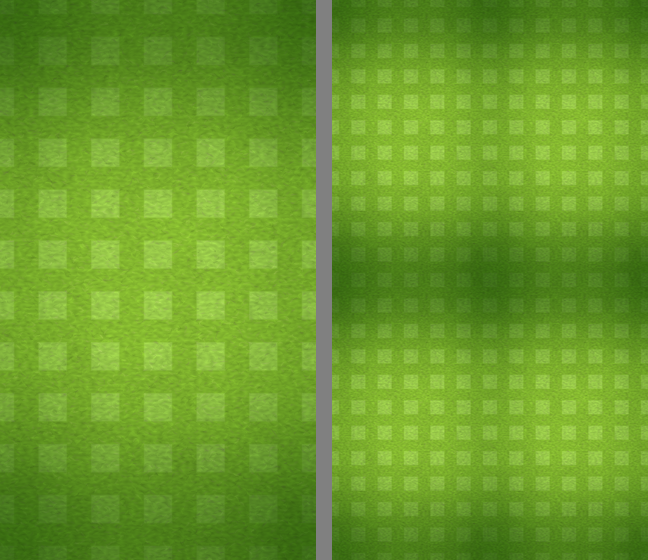
Left: one tile. Right: repeated 2 by 2.
Give the GLSL for this pattern, as a Shadertoy shader.

```glsl
// A lawn mown into pale square checks, lit from the middle and dim at the rim.
// Checks are a repeated box distance; turf is curved blades scattered in wrapping
// cells over wrapping gradient noise, so every edge continues its opposite one.

const float TAU = 6.2831853;
const vec2 CHECK_REPEATS = vec2(6.0, 11.0);
const float CHECK_HALF_SIDE = 0.0445;          // in canvas widths
const vec2 BLADE_CELLS = vec2(60.0, 132.0);
const vec3 SHADE_GREEN = vec3(0.22, 0.413, 0.068);
const vec3 SUN_GREEN = vec3(0.527, 0.72, 0.192);
const vec3 CHECK_GLOW = vec3(0.085, 0.075, 0.105);
const vec3 DRY_TINT = vec3(0.035, -0.03, 0.07);

vec3 hash3(vec2 cell, float seed) {
    uvec3 h = uvec3(ivec3(vec3(cell, seed))) * 1664525u + 1013904223u;
    for (int i = 0; i < 2; i++) {
        h.x += h.y * h.z;
        h.y += h.z * h.x;
        h.z += h.x * h.y;
        h ^= h >> 16u;
    }
    return vec3(h & 65535u) / 65535.0;
}

float cornerSlope(vec2 corner, vec2 offset, vec2 period, float seed) {
    float angle = TAU * hash3(mod(corner, period), seed).x;
    return dot(vec2(cos(angle), sin(angle)), offset);
}

// Gradient noise that wraps after a whole number of cells.
float gradientNoise(vec2 uv, vec2 period, float seed) {
    vec2 p = uv * period;
    vec2 i = floor(p), f = p - i;
    vec2 w = f * f * f * (f * (f * 6.0 - 15.0) + 10.0);
    vec2 e = vec2(1.0, 0.0);
    float low = mix(cornerSlope(i, f, period, seed),
                    cornerSlope(i + e.xy, f - e.xy, period, seed), w.x);
    float high = mix(cornerSlope(i + e.yx, f - e.yx, period, seed),
                     cornerSlope(i + e.xx, f - e.xx, period, seed), w.x);
    return mix(low, high, w.y);
}

// Coverage of one bent blade that tapers to both tips.
float bladeMask(vec2 p, float angle, float bend, float halfLength, float pixel) {
    float c = cos(angle), s = sin(angle);
    vec2 q = vec2(c * p.x + s * p.y, c * p.y - s * p.x);
    float along = q.x / halfLength;
    float halfWidth = 0.0024 * (1.0 - along * along);
    float across = abs(q.y - bend * halfLength * along * along);
    return smoothstep(pixel, -pixel, across - halfWidth) * step(abs(along), 1.0);
}

// x: light or dark of the topmost blades, y: how dry they are.
vec2 scatterBlades(vec2 uv, float aspect, vec2 cells, float seed, float pixel) {
    vec2 p = uv * cells;
    vec2 home = floor(p);
    vec2 cellSize = vec2(1.0, aspect) / cells;
    vec2 turf = vec2(0.0);
    for (int y = -1; y <= 1; y++) {
        for (int x = -1; x <= 1; x++) {
            vec2 cell = home + vec2(x, y);
            vec2 id = mod(cell, cells);
            vec3 place = hash3(id, seed);
            vec3 form = hash3(id, seed + 7.0);
            vec2 offset = (p - cell - place.xy) * cellSize;
            float angle = (place.z - 0.5) * 1.9;
            float halfLength = mix(0.006, 0.012, form.x);
            float mask = bladeMask(offset, angle, form.y - 0.5, halfLength, pixel);
            vec2 look = vec2(form.z * 2.0 - 1.0, step(0.8, fract(form.z * 17.0)));
            turf = mix(turf, look, mask * 0.9);
        }
    }
    return turf;
}

float checkMask(vec2 uv, float aspect, float fray, float pixel) {
    // Checks are centred on all four edges.
    vec2 cell = fract(uv * CHECK_REPEATS + 0.5) - 0.5;
    vec2 d = abs(cell * vec2(1.0, aspect) / CHECK_REPEATS) - CHECK_HALF_SIDE;
    return smoothstep(pixel, -pixel, max(d.x, d.y) + fray);
}

// 1 at the centre, falling smoothly to 0 at the corners.
float centreLight(vec2 uv) {
    vec2 fall = 0.5 + 0.5 * cos(TAU * uv);
    vec2 glow = 1.0 - pow(fall, vec2(1.7));
    return dot(glow, vec2(0.23, 0.77));
}

void mainImage(out vec4 fragColor, in vec2 fragCoord) {
    vec2 uv = fragCoord / iResolution.xy;
    float aspect = iResolution.y / iResolution.x;
    float pixel = 1.0 / iResolution.x;

    // Turf: two layers of blades over soft mottling
    vec2 turf = 0.6 * scatterBlades(uv, aspect, BLADE_CELLS, 3.0, 0.7 * pixel)
              + 0.5 * scatterBlades(uv, aspect, BLADE_CELLS, 31.0, 0.7 * pixel);
    float mottle = gradientNoise(uv, vec2(56.0, 190.0), 11.0);
    float patches = gradientNoise(uv, vec2(6.0, 14.0), 19.0);

    // Lawn and checks under the same light
    float light = centreLight(uv);
    vec3 color = mix(SHADE_GREEN, SUN_GREEN, light);
    float fray = 0.0016 * (mottle + turf.x);
    float check = checkMask(uv, aspect, fray, max(pixel, 0.0015));
    color += CHECK_GLOW * check * mix(0.3, 1.0, light);

    // Wear: blade shading, uneven growth and dry tips
    color *= 1.0 + 0.13 * turf.x + 0.13 * mottle + 0.04 * patches;
    color += DRY_TINT * (turf.y - 0.1) * mix(0.5, 1.0, light);
    fragColor = vec4(clamp(color, 0.0, 1.0), 1.0);
}
```
